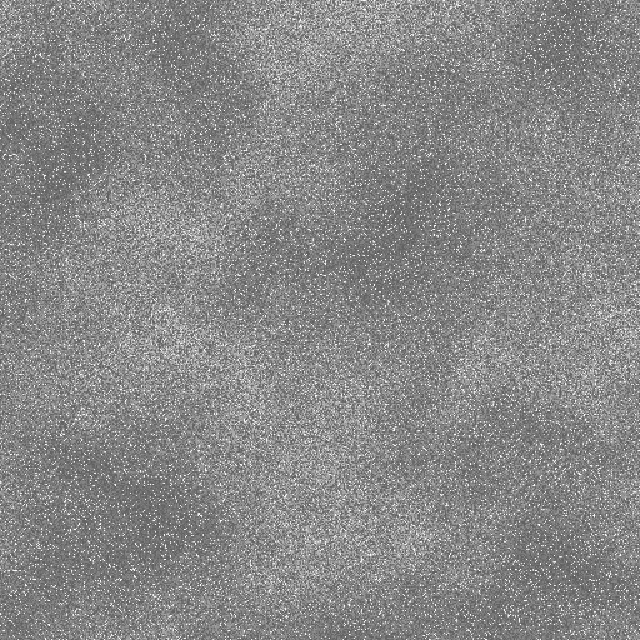
Give the GLSL for this texture, as a WebGL 1 fragment shader.

```glsl
precision highp float;

uniform vec2 u_resolution;

const float GRAINS = 512.0;      // grains across the canvas
const float DARK_GREY = 0.37;
const float SPECK_SHARE = 0.08;

float hash(vec2 p) {
  vec3 q = fract(p.xyx * 0.1031);
  q += dot(q, q.yzx + 33.33);
  return fract((q.x + q.y) * q.z);
}

// Warped sine octaves, each turned and finer than the last; about 0 to 1
float clouds(vec2 p) {
  mat2 turn = mat2(0.8, 0.6, -0.6, 0.8);
  float sum = 0.0;
  float amplitude = 0.5;
  for (int i = 0; i < 7; i++) {
    vec2 warped = p + 1.2 * sin(0.8 * p.yx + float(i) * 1.7);
    sum += amplitude * 0.7 * (sin(warped.x) + sin(warped.y));
    p = turn * p * 1.83 + 2.4;
    amplitude *= 0.64;
  }
  return clamp(0.5 + 0.5 * sum, 0.0, 1.0);
}

// Fine grey grain whose spread grows where the clouds are light
float grainGrey(vec2 cell, float cloud) {
  return DARK_GREY + hash(cell) * mix(0.14, 0.42, cloud);
}

// Soft-edged dot in the middle of a cell
float dotMask(vec2 local, float radius, float blur) {
  float edge = 0.5 * blur;
  return 1.0 - smoothstep(radius - edge, radius + edge, length(local));
}

void main() {
  float side = min(u_resolution.x, u_resolution.y);
  vec2 uv = gl_FragCoord.xy / side;
  vec2 grid = uv * GRAINS;
  vec2 cell = floor(grid);
  vec2 local = fract(grid) - 0.5;

  float grey = grainGrey(cell, clouds(uv * 9.5 + 4.1));

  // Scattered bright specks, most of them fully white
  float pick = hash(cell + vec2(71.7, 213.3)) / SPECK_SHARE;
  float speckGrey = min(0.995, 0.75 + 0.75 * pick);
  float speck = step(pick, 1.0) * dotMask(local, 0.55, GRAINS / side);

  gl_FragColor = vec4(vec3(mix(grey, speckGrey, speck)), 1.0);
}
```
